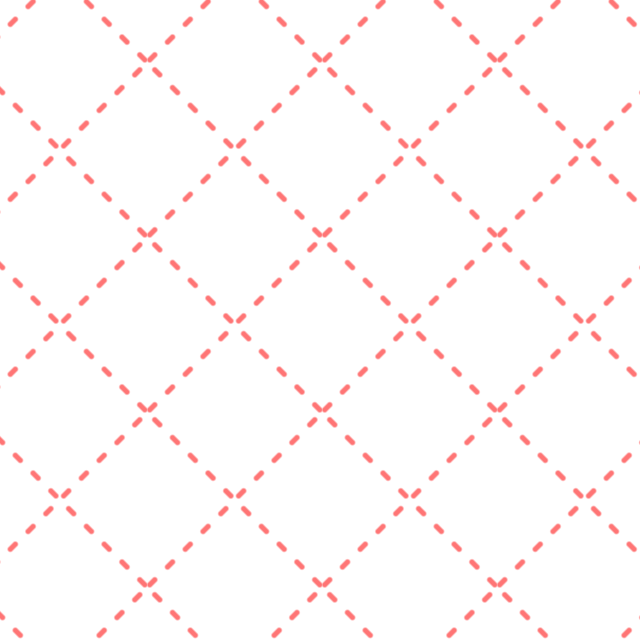
Write a Shadertoy shader that draws this pattern.

```glsl
// Diagonal lattice of round-ended coral dashes on white.
// Each diagonal restarts its run of ten dashes once per cell, and the
// opposite diagonals are the same run mirrored left to right.

const float CELL = 0.2734;  // lattice period as a share of the canvas

// Signed distance, in cells, to the dashes along the lines x - y = integer
float dashedDiagonal(vec2 p) {
    float offset = fract(p.x - p.y + 0.5) - 0.5;
    float along = fract(p.x - 0.5 * offset);

    // Nearest of ten dashes; the last gap before the restart is shorter
    float index = clamp(round((along - 0.0571) / 0.1016), 0.0, 9.0);
    float fromDash = along - 0.0571 - 0.1016 * index;

    // Capsule around the dash
    vec2 q = vec2(max(abs(fromDash) * sqrt(2.0) - 0.0202, 0.0), offset / sqrt(2.0));
    return length(q) - 0.0148;
}

void mainImage(out vec4 fragColor, in vec2 fragCoord) {
    // Cell coordinates, y downward, measured from one crossing
    vec2 uv = fragCoord / iResolution.y;
    vec2 p = vec2(uv.x - 0.5035, 0.6292 - uv.y) / CELL;

    float dist = min(dashedDiagonal(p), dashedDiagonal(vec2(-p.x, p.y)));

    // Slightly soft edge, never narrower than a pixel
    float softness = max(0.007, 1.0 / (iResolution.y * CELL));
    float ink = 1.0 - smoothstep(-softness, softness, dist);

    fragColor = vec4(mix(vec3(1.0), vec3(1.0, 0.46, 0.46), ink), 1.0);
}
```
